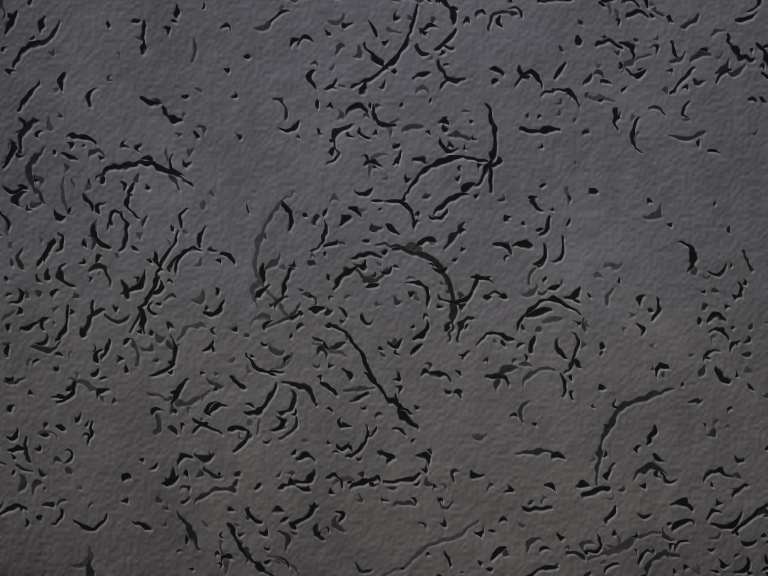
Write a Shadertoy shader that draws this texture.

```glsl
// Dark grey scratched plaster: short gouges, long curved tracks and pits.
// Curved strokes are scattered on jittered grids, thinned out by a cluster
// noise, then lit from the upper left over a finely grained surface.

vec2 hash2(vec2 p) {
    vec3 q = fract(p.xyx * vec3(0.1031, 0.1030, 0.0973));
    q += dot(q, q.yzx + 33.33);
    return fract((q.xx + q.yz) * q.zy);
}

float noise(vec2 p) {
    vec2 i = floor(p), f = fract(p);
    f = f * f * (3.0 - 2.0 * f);
    float low = mix(hash2(i).x, hash2(i + vec2(1, 0)).x, f.x);
    float high = mix(hash2(i + vec2(0, 1)).x, hash2(i + vec2(1, 1)).x, f.x);
    return mix(low, high, f.y);
}

// Share of grid cells that carry a stroke: busy patches, calm gaps
float cluster(vec2 p) {
    float n = 0.65 * noise(p * 4.5 + 11.0) + 0.35 * noise(p * 11.0 + 47.0);
    return mix(0.18, 1.0, smoothstep(0.34, 0.60, n));
}

// Depth of one layer of bent, tapered strokes
float strokes(vec2 p, float cell, float reach, float width, float amount, float seed) {
    float soft = 0.0010 + 0.5 / iResolution.y;
    float ragged = 0.45 + 1.1 * noise(p * 75.0 + seed);
    vec2 home = floor(p / cell);
    float depth = 0.0;
    for (int y = -1; y <= 1; y++)
    for (int x = -1; x <= 1; x++) {
        vec2 id = home + vec2(x, y) + 20.0;
        vec2 place = hash2(id + seed);
        vec2 form = hash2(id + seed + 137.0);
        vec2 kind = hash2(id + seed + 271.0);
        vec2 centre = (id - 20.0 + 0.15 + 0.7 * place) * cell;
        if (kind.x > amount * cluster(centre)) continue;

        // Neighbouring strokes share a rough direction
        float angle = 0.9 + 3.0 * (noise(centre * 3.0 + 5.0) - 0.5) + 2.2 * (form.x - 0.5);
        float c = cos(angle), s = sin(angle);
        vec2 q = mat2(c, -s, s, c) * (p - centre);
        float halfLen = reach * mix(0.35, 1.0, form.y);
        float bend = 1.3 * (fract(form.x * 17.0) - 0.5);
        float along = q.x / halfLen;
        q.y -= bend * halfLen * (along * along - 0.3);
        q.y /= sqrt(1.0 + 4.0 * bend * bend * min(along * along, 1.0));

        float taper = 1.0 - 0.5 * min(along * along, 1.0);
        float d = length(vec2(max(abs(q.x) - halfLen, 0.0), q.y)) - width * ragged * taper;
        float strength = mix(0.45, 1.0, smoothstep(0.0, 0.5, kind.y));
        depth = max(depth, strength * smoothstep(soft, -soft, d));
    }
    return depth;
}

float grooves(vec2 p) {
    // Crumbling edges and a slow wobble
    p += 0.012 * (vec2(noise(p * 24.0), noise(p * 24.0 + 60.0)) - 0.5);
    p += 0.006 * (vec2(noise(p * 95.0), noise(p * 95.0 + 30.0)) - 0.5);
    float depth = strokes(p, 0.200, 0.110, 0.0042, 0.65, 3.0);
    depth = max(depth, strokes(p, 0.068, 0.036, 0.0041, 0.75, 419.0));
    depth = max(depth, strokes(p, 0.047, 0.018, 0.0040, 0.65, 733.0));
    return max(depth, strokes(p, 0.028, 0.006, 0.0034, 0.50, 951.0));
}

float grain(vec2 p) {
    return 0.6 * noise(p * 165.0) + 0.5 * noise(p * 80.0 + 9.0);
}

void mainImage(out vec4 fragColor, in vec2 fragCoord) {
    vec2 uv = fragCoord / iResolution.xy;
    vec2 p = fragCoord / iResolution.y;
    vec2 toLight = vec2(-0.0024, 0.0040);

    // Broad light: brighter above the middle, falling off to the corners
    vec2 fromBright = (uv - vec2(0.56, 0.68)) * vec2(1.0, 0.85);
    float light = 0.345 - 0.16 * dot(fromBright, fromBright);
    light += 0.035 * (noise(p * 7.0) - 0.5) + 0.03 * (noise(p * 32.0) - 0.5);

    // Fine embossed grain
    light += 0.13 * (grain(p) - grain(p + toLight * 0.7));

    // Shadowed grooves with a lit lower edge
    float depth = grooves(p);
    float rim = max(grooves(p + toLight) - depth, 0.0);
    light = light * mix(1.0, 0.22, depth) + 0.12 * rim;

    vec3 warm = vec3(1.02, 0.985, 0.98);
    vec3 cool = vec3(0.99, 0.99, 1.06);
    fragColor = vec4(light * mix(warm, cool, smoothstep(0.1, 0.95, uv.y)), 1.0);
}
```
